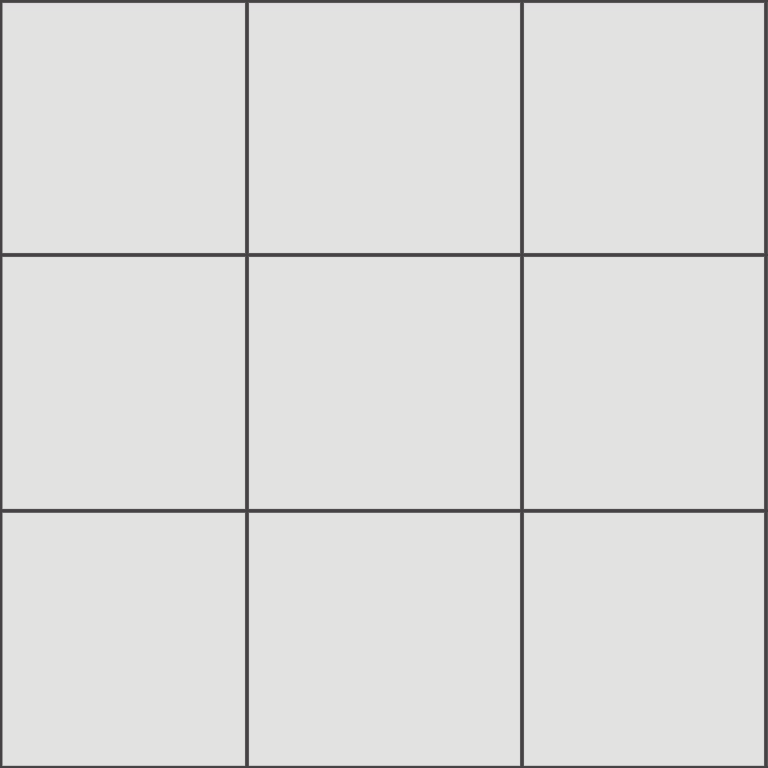
Reproduce this pattern procedurally as a Shadertoy shader.

```glsl
// A plain pale tiled panel: three columns by three rows, split by thin dark joints.
// Each joint is the distance to a line, softened at its edges; the middle column
// is a little wider than its neighbours, and the top row has a faint cool tint.

const int JOINT_COUNT = 4;
const vec4 COLUMN_JOINTS = vec4(0.0007, 0.3216, 0.6797, 0.9974); // left to right
const vec4 ROW_JOINTS = vec4(0.0003, 0.3348, 0.6680, 0.9987);    // bottom to top
const float JOINT_HALF_WIDTH = 0.0025;
const float EDGE_SOFTNESS = 0.0020;
const float TINT_DEPTH = 0.018;

const vec3 TILE_COLOR = vec3(0.886, 0.886, 0.884);
const vec3 TINT_COLOR = vec3(0.886, 0.870, 0.890);
const vec3 JOINT_COLOR = vec3(0.270, 0.260, 0.266);

// Distance from a coordinate to the nearest joint on one axis
float jointDistance(float coordinate, vec4 joints) {
    float nearest = 1.0;
    for (int i = 0; i < JOINT_COUNT; i++) {
        nearest = min(nearest, abs(coordinate - joints[i]));
    }
    return nearest;
}

void mainImage(out vec4 fragColor, in vec2 fragCoord) {
    vec2 uv = fragCoord / iResolution.xy;

    // Tile face with a faint tint along the top
    float tint = smoothstep(1.0 - TINT_DEPTH, 1.0, uv.y);
    vec3 color = mix(TILE_COLOR, TINT_COLOR, tint);

    // Joints, softened by at least one pixel
    vec2 distances = vec2(jointDistance(uv.x, COLUMN_JOINTS),
                          jointDistance(uv.y, ROW_JOINTS));
    vec2 halfSoft = 0.5 * max(vec2(EDGE_SOFTNESS), 1.0 / iResolution.xy);
    vec2 coverage = 1.0 - smoothstep(JOINT_HALF_WIDTH - halfSoft,
                                     JOINT_HALF_WIDTH + halfSoft, distances);
    color = mix(color, JOINT_COLOR, max(coverage.x, coverage.y));

    fragColor = vec4(color, 1.0);
}
```
